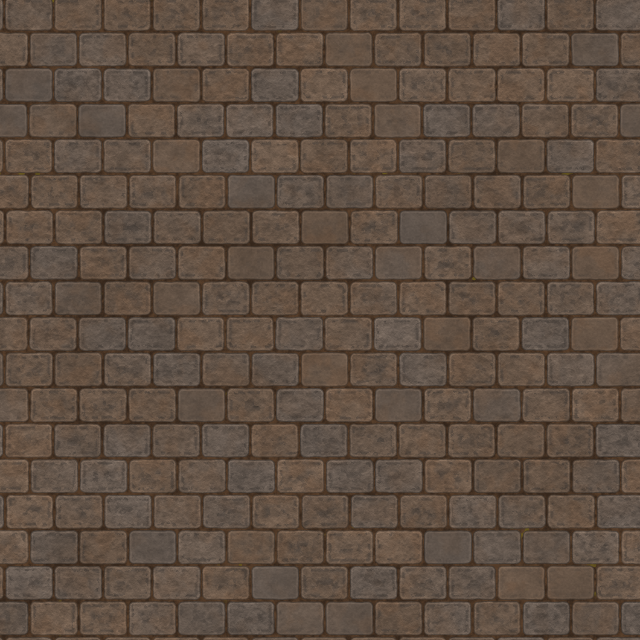
Reproduce this texture procedurally as a WebGL 2 fragment shader.

```glsl
#version 300 es
precision highp float;

uniform vec2 u_resolution;
out vec4 fragColor;

#define COLUMNS 13.0
#define ROWS 18.0
#define ROW_SHIFT 0.11
#define COLUMN_SHIFT 0.09
#define JOINT_HALF 0.0012
#define CORNER_RADIUS 0.0078
#define EDGE_WOBBLE 0.0020
#define RELIEF 0.42
#define STAIN 0.62
#define RUST_AMOUNT 0.40

const vec3 BROWN = vec3(0.408, 0.337, 0.280);
const vec3 GREY = vec3(0.382, 0.338, 0.305);
const vec3 RUST = vec3(0.430, 0.328, 0.250);
const vec3 SOOT = vec3(0.262, 0.235, 0.215);
const vec3 JOINT_DARK = vec3(0.220, 0.160, 0.115);
const vec3 JOINT_EARTH = vec3(0.310, 0.222, 0.152);
const vec3 MOSS = vec3(0.400, 0.340, 0.120);

float hash(vec2 p) {
  vec3 q = fract(p.xyx * 0.1031);
  q += dot(q, q.yzx + 33.33);
  return fract((q.x + q.y) * q.z);
}

float noise(vec2 p) {
  vec2 i = floor(p), f = fract(p);
  f = f * f * (3.0 - 2.0 * f);
  return mix(mix(hash(i), hash(i + vec2(1, 0)), f.x),
             mix(hash(i + vec2(0, 1)), hash(i + vec2(1, 1)), f.x), f.y);
}

float fbm(vec2 p) {
  float sum = 0.0, amplitude = 0.533;
  for (int i = 0; i < 4; i++) {
    sum += amplitude * noise(p);
    p = mat2(1.6, 1.2, -1.2, 1.6) * p + 7.3;
    amplitude *= 0.5;
  }
  return sum;
}

float roundedBox(vec2 p, vec2 halfSize, float radius) {
  vec2 q = abs(p) - halfSize + radius;
  return length(max(q, 0.0)) + min(max(q.x, q.y), 0.0) - radius;
}

// Hewn face: lumps cut by sharp creases, without a common direction
float faceHeight(vec2 p, float seed) {
  float crease = abs(fbm(p * 80.0 + seed * 90.0) - 0.5);
  return fbm(p * 110.0 + seed * 50.0) - 1.2 * crease;
}

void main() {
  vec2 p = gl_FragCoord.xy / min(u_resolution.x, u_resolution.y);
  float pixel = 1.0 / min(u_resolution.x, u_resolution.y);

  // Running bond: every other row moves by half a brick
  vec2 count = vec2(COLUMNS, ROWS);
  vec2 grid = p * count - vec2(0.0, ROW_SHIFT);
  float row = floor(grid.y);
  grid.x -= COLUMN_SHIFT + 0.5 * mod(row + 1.0, 2.0);
  grid.x += 0.03 * (hash(vec2(mod(row, ROWS), 5.0)) - 0.5);
  vec2 id = mod(floor(grid), count);
  float seed = hash(id + 3.0);
  float tone = hash(id + 41.0);
  float wear = hash(id + 83.0);

  // Brick outline, slightly uneven
  vec2 local = (fract(grid) - 0.5) / count;
  vec2 halfSize = 0.5 / count - JOINT_HALF - 0.0005 * vec2(seed, tone);
  float wobble = EDGE_WOBBLE * (fbm(p * 75.0) - 0.5);
  float edge = roundedBox(local, halfSize, CORNER_RADIUS) + wobble;
  float depth = max(-edge, 0.0);

  // Base colour, from brown to blue grey
  float broad = fbm(p * 8.0);
  float mottle = fbm(p * 50.0 + seed * 70.0);
  float greyness = smoothstep(0.30, 1.10, tone + 0.9 * (broad - 0.5));
  vec3 stone = mix(BROWN, GREY, greyness);
  stone *= 1.0 + 0.09 * (wear - 0.5) + 0.20 * (mottle - 0.47) + 0.16 * (broad - 0.5);

  // Stains gather in a broken ring inside the edge and on some centres
  float roughness = mix(0.35, 1.0, smoothstep(0.05, 0.25, wear));
  float ring = exp(-pow((depth - 0.0068) / 0.0026, 2.0));
  float centre = smoothstep(0.010, 0.024, depth) * step(0.45, seed);
  float patches = smoothstep(0.46, 0.58, fbm(p * 125.0 + seed * 33.0));
  float soot = patches * (0.12 + 0.75 * ring + 0.5 * centre);
  soot += 0.40 * centre * smoothstep(0.42, 0.62, mottle);
  stone = mix(stone, SOOT, clamp(STAIN * roughness * soot, 0.0, 0.7));
  float rust = smoothstep(0.46, 0.70, fbm(p * 36.0 + tone * 60.0));
  stone = mix(stone, RUST, RUST_AMOUNT * rust * (1.0 - 0.7 * greyness));

  // Relief: hollows are dark, slopes are lit gently from above
  vec2 toLight = vec2(0.0, 0.0015);
  float height = faceHeight(p, seed);
  float slope = height - faceHeight(p + toLight, seed);
  float relief = clamp(slope, -0.3, 0.3) + 0.45 * clamp(height - 0.38, -0.4, 0.3);
  stone *= 1.0 + RELIEF * roughness * relief;

  // Worn pale rim that drops into a dark edge
  float rim = exp(-pow((depth - 0.0028) / 0.0012, 2.0));
  float upward = clamp(local.y / halfSize.y, -1.0, 1.0);
  stone *= 1.0 + rim * (0.09 + 0.05 * upward);
  stone *= mix(0.70, 1.0, smoothstep(0.0, 0.0026, depth));

  // Earth joints with sparse moss
  float grit = fbm(p * 170.0);
  vec3 joint = mix(JOINT_DARK, JOINT_EARTH, smoothstep(0.3, 0.7, 0.5 * grit + 0.5 * broad));
  joint *= 0.85 + 0.3 * grit;
  float moss = smoothstep(0.80, 0.92, noise(p * 85.0)) * smoothstep(0.78, 0.88, noise(p * 11.0 + 4.0));
  joint = mix(joint, MOSS, moss);

  float softness = max(pixel * 0.6, 0.0007);
  vec3 colour = mix(stone, joint, smoothstep(-softness, softness, edge));
  colour *= 0.99 + 0.08 * (noise(p * 420.0) - 0.5);
  fragColor = vec4(colour, 1.0);
}
```
